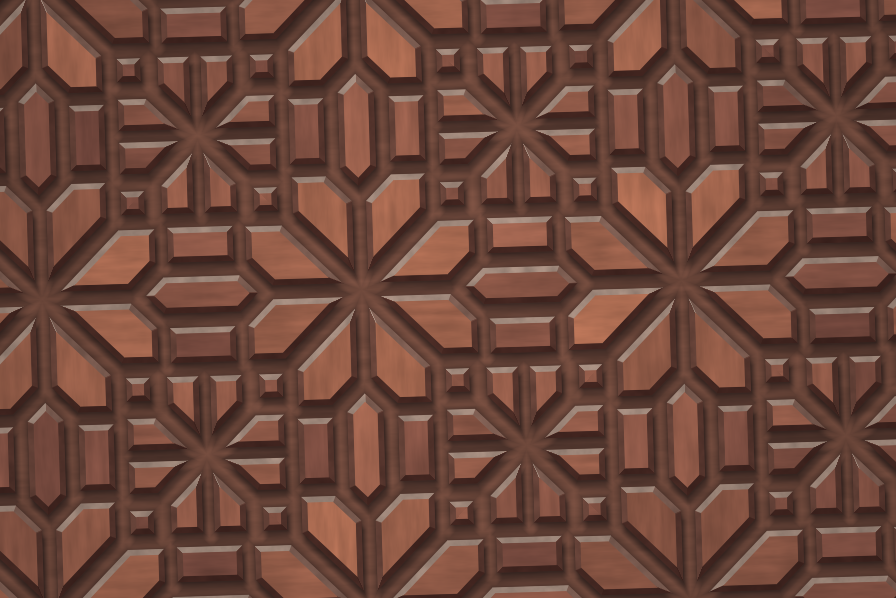
A Shadertoy shader for this pattern:

```glsl
// Carved wooden lattice: eight-petal stars alternating with small flowers, joined by
// pointed bars and blocks. Each cell folds into one octant holding five convex pieces;
// their distance field drives the bevels, the shadows and the grooves.
const float VIEW_WIDTH = 7.68;   // canvas width in pattern units
const float CELL = 2.74;         // spacing of the stars
const float HALF_CELL = 1.37;
const float TILT = 0.03;         // slight turn of the panel
const float BEVEL = 0.05;
const float DIAG = 0.7071;

struct Piece {
    float dist;      // negative inside
    vec2 centre;     // identifies the piece
    float warmth;    // how orange its wood is
    float upright;   // 1 when the grain runs vertically
};

float hash(vec2 p) {
    vec3 h = fract(p.xyx * vec3(0.1031, 0.1030, 0.0973));
    h += dot(h, h.yzx + 33.33);
    return fract((h.x + h.y) * h.z);
}

float noise(vec2 p) {
    vec2 i = floor(p), f = fract(p);
    f = f * f * (3.0 - 2.0 * f);
    return mix(mix(hash(i), hash(i + vec2(1, 0)), f.x),
               mix(hash(i + vec2(0, 1)), hash(i + vec2(1, 1)), f.x), f.y);
}

float fbm(vec2 p) {
    float sum = 0.0;
    for (float gain = 0.5; gain > 0.05; gain *= 0.5) {
        sum += gain * noise(p);
        p = p * 2.03 + 17.1;
    }
    return sum;
}

float box(vec2 p, vec2 halfSize) {
    vec2 q = abs(p) - halfSize;
    return max(q.x, q.y);
}

// Petal along x, below the diagonal, with a clipped outer corner
float starPetal(vec2 p) {
    float slant = p.x - p.y;
    float diagonal = max(0.10 - slant, slant - 0.70) * DIAG;
    return max(diagonal, max(max(0.06 - p.y, p.y - 0.57), p.x - 0.98));
}

float flowerPetal(vec2 p) {
    float diagonal = (0.11 - p.y + p.x) * DIAG;
    return max(diagonal, max(max(0.05 - p.x, p.x - 0.32), p.y - 0.67));
}

float pointedBar(vec2 p) {
    return max((abs(p.x) + abs(p.y) - 0.48) * DIAG, abs(p.y) - 0.155);
}

Piece nearer(Piece a, Piece b) {
    if (b.dist < a.dist) return b;
    return a;
}

// Nearest piece of the lattice at p
Piece lattice(vec2 p) {
    vec2 cell = CELL * round(p / CELL);
    vec2 local = p - cell, side = 2.0 * step(0.0, local) - 1.0;
    vec2 q = abs(local), bar = vec2(HALF_CELL, 0.0), block = vec2(HALF_CELL, 0.43);
    bool swapped = q.y > q.x;
    if (swapped) q = q.yx;
    Piece best = Piece(starPetal(q), vec2(0.66, 0.28), 0.85, 0.0);
    best = nearer(best, Piece(pointedBar(q - bar), bar, 0.3, 0.0));
    best = nearer(best, Piece(box(q - block, vec2(0.28, 0.15)), block, 0.15, 0.0));
    best = nearer(best, Piece(box(q - 0.80, vec2(0.10)), vec2(0.80), 0.2, 0.0));
    best = nearer(best, Piece(flowerPetal(HALF_CELL - q), vec2(1.19, 0.90), 0.4, 1.0));
    if (swapped) best = Piece(best.dist, best.centre.yx, best.warmth, 1.0 - best.upright);
    best.centre = cell + side * best.centre;
    return best;
}

vec3 faceColour(vec2 p, Piece piece, float glow) {
    float id = hash(round(piece.centre * 20.0) + 311.0);
    vec2 along = piece.upright > 0.5 ? p.yx : p;
    float grain = fbm(along * vec2(2.5, 16.0) + id * 60.0), blotch = fbm(p * 3.0 + id * 40.0);
    float warm = clamp(piece.warmth * 0.75 + 0.35 * (id - 0.5) + 0.35 * glow - 0.1, 0.0, 1.0);
    vec3 wood = mix(vec3(0.50, 0.31, 0.265), vec3(0.67, 0.42, 0.315), warm);
    return wood * (0.78 + 0.22 * grain + 0.20 * blotch + 0.12 * (id - 0.5));
}

// Edges facing up catch a grey sheen, those facing down stay dark red
vec3 bevelColour(vec2 p, float e) {
    vec2 slope = vec2(lattice(p + vec2(e, 0)).dist - lattice(p - vec2(e, 0)).dist,
                      lattice(p + vec2(0, e)).dist - lattice(p - vec2(0, e)).dist);
    float light = dot(slope, normalize(vec2(-0.25, 1.0))) / max(length(slope), 1e-4);
    vec3 colour = mix(vec3(0.25, 0.14, 0.12), vec3(0.40, 0.26, 0.22), smoothstep(-0.8, 0.3, light));
    colour = mix(colour, vec3(0.62, 0.53, 0.48), smoothstep(0.25, 0.9, light));
    return colour * (0.85 + 0.3 * fbm(p * 9.0));
}

vec3 groundColour(vec2 p, float dist) {
    float occlusion = exp(-max(dist, 0.0) / 0.05);
    float shadow = 1.0 - smoothstep(-0.03, 0.04, lattice(p + vec2(-0.02, 0.08)).dist);
    float dark = clamp(0.65 * occlusion + 0.45 * shadow, 0.0, 1.0);
    vec3 wood = mix(vec3(0.49, 0.32, 0.26), vec3(0.23, 0.155, 0.135), dark);
    return wood * (0.88 + 0.25 * fbm(p * vec2(3.0, 14.0)));
}

void mainImage(out vec4 fragColor, in vec2 fragCoord) {
    float pixel = VIEW_WIDTH / iResolution.x, c = cos(TILT), s = sin(TILT);
    vec2 view = (fragCoord - 0.5 * iResolution.xy) * pixel;
    vec2 p = mat2(c, -s, s, c) * (view - vec2(-0.74, 0.08));
    Piece piece = lattice(p);
    float glow = exp(-0.12 * dot(view, view));   // room light, strongest in the middle
    float rim = smoothstep(-0.6, 0.6, (piece.dist + BEVEL) / pixel);
    vec3 colour = mix(faceColour(p, piece, glow), bevelColour(p, 0.008), rim);
    colour = mix(colour, groundColour(p, piece.dist), smoothstep(-0.6, 0.6, piece.dist / pixel));
    fragColor = vec4(colour * (0.92 + 0.12 * glow), 1.0);
}
```
